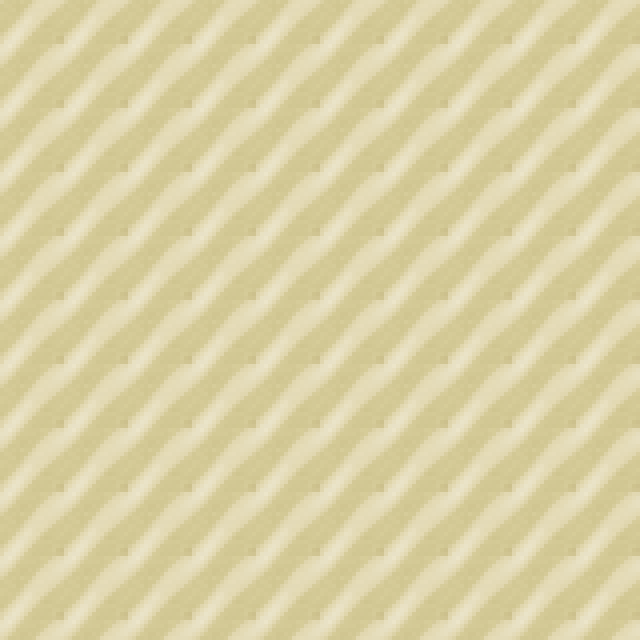
A three.js fragment shader for this pattern:

```glsl
// Sandy diagonal ripples in coarse square cells, one small tile repeated ten by ten.
varying vec2 vUv;

const float REPEATS = 10.0;         // tiles across and down
const float CELLS = 16.0;           // cells along one tile side
const float CREST_POS = 0.80;       // ripple centre, measured along the fall line
const float CREST_HALF = 0.235;     // half width of the ripple
const float CREST_SOFT = 0.085;     // softness of its flanks
const float WOBBLE = 0.035;         // sideways sway of the ripple
const float GRAIN = 0.022;          // brightness change between cells
const float EDGE_WEAR = 0.055;      // raggedness of the flanks
const vec3 SAND = vec3(0.825, 0.785, 0.582);
const vec3 FLANK = vec3(0.85, 0.81, 0.63);
const vec3 PALE = vec3(0.887, 0.848, 0.695);
const vec3 BRIGHT = vec3(0.918, 0.892, 0.785);
const vec3 SHADE = vec3(0.775, 0.725, 0.51);
const float TAU = 6.2831853;

float hash(vec2 p) {
  vec3 q = fract(p.xyx * vec3(0.1031, 0.1030, 0.0973));
  q += dot(q, q.yzx + 33.33);
  return fract((q.x + q.y) * q.z);
}

// Distance from a point to the nearest copy of a centre in the repeating tile.
float wrappedDistance(vec2 p, vec2 centre) {
  return length(fract(p - centre + 0.5) - 0.5);
}

// Colour of one cell; the index wraps, so every tile is alike.
vec3 cellColor(vec2 index) {
  vec2 id = mod(index, CELLS);
  vec2 p = (id + 0.5) / CELLS;
  p.y = 1.0 - p.y;

  // Grain: single cells mixed with short horizontal dashes
  float single = hash(id + 7.0) - 0.5;
  float shift = floor(2.0 * hash(vec2(id.y, 41.0)));
  float dashId = floor(mod(id.x + shift, CELLS) * 0.5);
  float dash = hash(vec2(dashId + 23.0, id.y + 5.0)) - 0.5;
  float grain = 0.4 * single + 0.6 * dash;

  // Ripple: a wavering diagonal band with worn flanks
  float centre = CREST_POS + WOBBLE * cos(TAU * (p.x - 0.15));
  float across = fract(p.x + p.y - centre + 0.5) - 0.5;
  float d = abs(across) + EDGE_WEAR * grain;
  float body = 1.0 - smoothstep(CREST_HALF - CREST_SOFT, CREST_HALF + CREST_SOFT, d);
  vec3 color = mix(SAND, FLANK, smoothstep(0.0, 0.45, body));
  color = mix(color, PALE, smoothstep(0.35, 0.9, body));

  // Light gathers along the spine, most of all at one swelling
  float spine = 1.0 - smoothstep(0.02, 0.19, abs(across));
  float swell = 0.5 + 0.5 * cos(TAU * (p.x - 0.18));
  color = mix(color, BRIGHT, spine * mix(0.25, 1.0, swell));

  // A small hollow beside the ripple
  float hollow = 1.0 - smoothstep(0.02, 0.11, wrappedDistance(p, vec2(0.95, 0.63)));
  color = mix(color, SHADE, 0.7 * hollow);

  return color + GRAIN * grain * mix(1.5, 0.8, body) * vec3(1.0, 1.0, 1.2);
}

void main() {
  // Blend neighbouring cells only across the pixel that holds their border
  vec2 grid = vUv * REPEATS * CELLS;
  vec2 pixel = clamp(fwidth(grid), 0.0001, 1.0);
  vec2 corner = floor(grid - 0.5);
  vec2 blend = clamp((grid - corner - 1.0) / pixel + 0.5, 0.0, 1.0);
  vec3 low = mix(cellColor(corner), cellColor(corner + vec2(1.0, 0.0)), blend.x);
  vec3 high = mix(cellColor(corner + vec2(0.0, 1.0)), cellColor(corner + 1.0), blend.x);
  gl_FragColor = vec4(mix(low, high, blend.y), 1.0);
}
```
